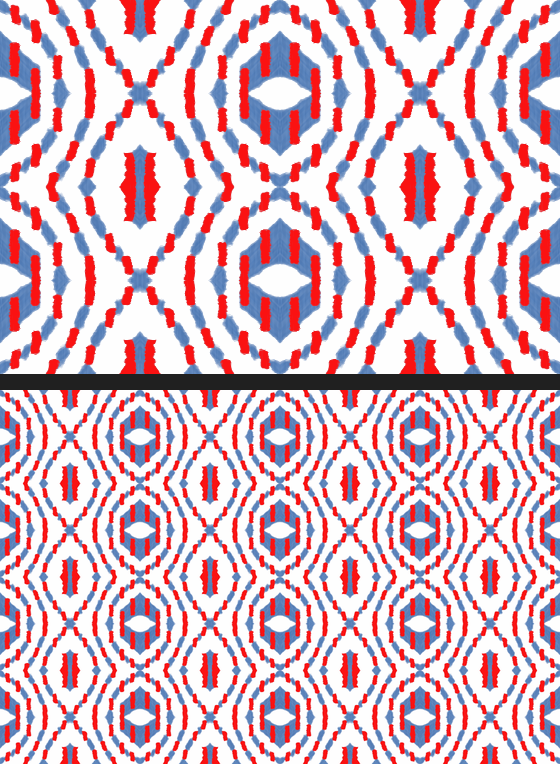
Top: one tile. Bottom: repeated 2 by 2.
Write a Shadertoy shader that draws this pattern.

```glsl
// Mirrored ikat-like ornament: blue brushed rings with red dashes on white.
// One quarter cell is drawn in design units and folded into 2 x 2 repeats;
// every wobble lives in the folded space, so all borders join seamlessly.

const vec2 REPEATS = vec2(2.0, 2.0);
const vec2 QUARTER = vec2(192.0, 128.0);   // design size of one quarter cell
const vec3 PAPER = vec3(0.995);
const vec3 BLUE = vec3(0.31, 0.48, 0.71);
const vec3 BLUE_WASH = vec3(0.58, 0.67, 0.81);
const vec3 RED = vec3(0.98, 0.07, 0.07);
const vec3 RED_RIM = vec3(0.85, 0.24, 0.27);
const float RING_HALF = 7.8;               // half width of the blue rings
const float DASH_HALF = 6.3;               // half width of the red dashes
const float PINCH = 4.0;                   // ring narrowing beneath a dash
const float WOBBLE = 2.6;

// Ring: x = base + span * (1 - (y / height)^bend)^fall, with three dashes.
struct Ring { float base, span, bend, fall, lean; vec3 dashAt, dashLen; };
const Ring INNER = Ring(2.0, 70.0, 2.0, 1.3, 0.25, vec3(26, 77, 107), vec3(14, 14, 13));
const Ring MIDDLE = Ring(66.0, 57.0, 1.0, 1.5, 0.5, vec3(0, 50, 112), vec3(20, 14, 19));
const Ring OUTER = Ring(110.0, 95.0, 1.0, 2.6, 0.1, vec3(20, 43, 92), vec3(13, 16, 17));

float hash(vec2 p) {
    return fract(sin(dot(p, vec2(127.1, 311.7))) * 43758.5453);
}

float noise(vec2 p) {
    vec2 i = floor(p), f = fract(p);
    f = f * f * (3.0 - 2.0 * f);
    return mix(mix(hash(i), hash(i + vec2(1, 0)), f.x),
               mix(hash(i + vec2(0, 1)), hash(i + vec2(1, 1)), f.x), f.y);
}

float roundBox(vec2 p, vec2 halfSize, float radius) {
    vec2 q = abs(p) - halfSize + radius;
    return length(max(q, 0.0)) + min(max(q.x, q.y), 0.0) - radius;
}

float diamond(vec2 p, vec2 halfSize) {
    vec2 n = 1.0 / halfSize;
    return (dot(abs(p), n) - 1.0) / length(n);
}

float ringX(Ring r, float y) {
    float w = pow(clamp(y / QUARTER.y, 0.0, 1.0), r.bend);
    return r.base + r.span * pow(max(1.0 - w, 0.0), r.fall);
}

float ringSlope(Ring r, float y) {
    float a = max(y - 1.0, 0.0), b = min(y + 1.0, QUARTER.y);
    return (ringX(r, b) - ringX(r, a)) / (b - a);
}

void addRing(vec2 p, Ring r, inout float blue, inout float red) {
    float dashes = 1e3;
    for (int i = 0; i < 3; i++) {
        float y = r.dashAt[i];
        vec2 q = p - vec2(ringX(r, y), y);
        q.x -= r.lean * ringSlope(r, y) * q.y;
        dashes = min(dashes, roundBox(q, vec2(DASH_HALF, r.dashLen[i]), 4.5));
    }
    float slope = ringSlope(r, p.y);
    float d = abs(p.x - ringX(r, p.y)) / sqrt(1.0 + slope * slope);
    blue = min(blue, d - RING_HALF + PINCH * smoothstep(8.0, 0.0, dashes));
    red = min(red, dashes);
}

// Central leaf: blue spindle under a ragged pair of red petals.
void addLeaf(vec2 p, inout float blue, inout float red) {
    blue = min(blue, max(p.x - 17.0, (p.x * 0.9 + p.y - 58.0) * 0.74));
    float inner = 4.5 + 0.08 * p.y;
    float rim = 20.0 + 8.0 * exp(-p.y / 9.0) + 1.2 * sin(p.y * 0.45);
    red = min(red, max(max(inner - p.x, p.x - rim), p.y - 49.0 + 0.1 * p.x));
}

// Eye medallion: blue hexagon with a white lens cut out and red bars.
void addEye(vec2 p, inout float blue, inout float red) {
    vec2 q = QUARTER - p;
    float hexagon = max(q.x - 55.0, (q.x * 0.91 + q.y - 86.0) * 0.74);
    float lens = (q.y - 22.0 * (1.0 - pow(max(q.x, 0.0) / 44.0, 1.5))) * 0.85;
    blue = min(blue, max(hexagon, -lens));
    red = min(red, roundBox(q - vec2(20, 46), vec2(6.8, 24), 4.0));
    red = min(red, roundBox(q - vec2(49.0 - 0.04 * q.y, 0), vec2(6, 35), 4.0));
}

void mainImage(out vec4 fragColor, in vec2 fragCoord) {
    // Fold the canvas into a quarter cell with the leaf at its origin.
    vec2 cell = abs(fract(fragCoord / iResolution.xy * REPEATS) - 0.5) * 2.0;
    vec2 p = QUARTER * vec2(cell.x, 1.0 - cell.y);
    float soft = max(2.0 * QUARTER.y * REPEATS.y / iResolution.y, 1.6);

    // Hand-drawn wobble and bristle grain.
    vec2 w = p + WOBBLE * (vec2(noise(p * 0.11), noise(p * 0.11 + 37.0)) - 0.5);
    float rough = noise(p * vec2(0.3, 0.5) + 11.0) - 0.5;
    float grain = noise(vec2(p.x + p.y, (p.x - p.y) * 0.15) * 0.35);
    float bristle = noise(p * vec2(0.6, 0.09) + 71.0);

    float blue = 1e3, red = 1e3;
    addRing(w, INNER, blue, red);
    addRing(w, MIDDLE, blue, red);
    addRing(w, OUTER, blue, red);
    addLeaf(w, blue, red);
    addEye(w, blue, red);

    // Pointed joints of the rings on the mirror lines.
    blue = min(blue, diamond(w - vec2(72, 0), vec2(13, 18)));
    blue = min(blue, diamond(w - vec2(108, 128), vec2(13, 18)));
    blue = min(blue, diamond(w - vec2(0, 128), vec2(17, 13)));
    blue += 1.2 * rough;
    red += 2.0 * rough;

    // Pale wash at the borders of the blue, darker rim around the red.
    float wash = smoothstep(0.5, -3.5, blue + 2.0 * (grain - 0.5));
    vec3 blueInk = mix(BLUE_WASH, BLUE, wash * (0.72 + 0.28 * grain)) + 0.05 * (bristle - 0.5);
    float body = smoothstep(0.3, -2.0, red) * (1.0 - 0.22 * smoothstep(0.7, 1.0, bristle));
    vec3 redInk = mix(RED_RIM, RED, body);

    vec3 color = mix(PAPER, blueInk, clamp(0.5 - blue / soft, 0.0, 1.0));
    color = mix(color, redInk, clamp(0.5 - red / soft, 0.0, 1.0));
    fragColor = vec4(color, 1.0);
}
```
